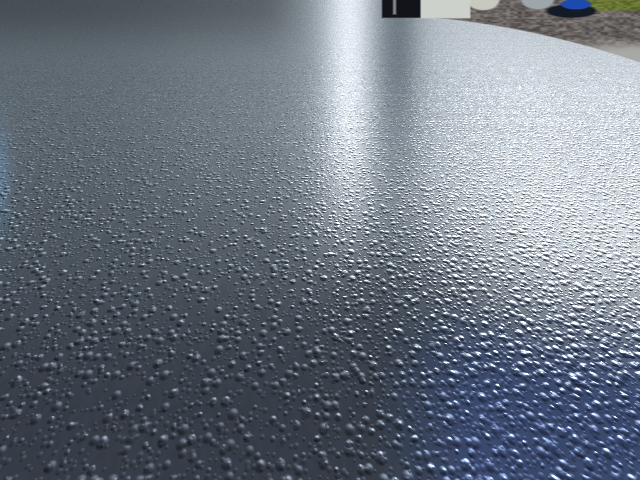
Write a WebGL 2 fragment shader that draws this texture.

```glsl
#version 300 es
precision highp float;
uniform vec2 u_resolution;
out vec4 fragColor;

vec2 hash2(vec2 p) {
  vec3 a = fract(p.xyx * vec3(.1031, .1030, .0973));
  a += dot(a, a.yzx + 33.33);
  return fract((a.xx + a.yz) * a.zy);
}

float noise(vec2 p) {
  vec2 i = floor(p), f = fract(p);
  f = f * f * (3. - 2. * f);
  return mix(mix(hash2(i).x, hash2(i + vec2(1, 0)).x, f.x),
             mix(hash2(i + vec2(0, 1)).x, hash2(i + 1.).x, f.x), f.y);
}

float bell(float x, float center, float width) {
  float d = (x - center) / width;
  return exp(-d * d);
}

float box(vec2 p, vec2 lo, vec2 hi) {
  vec2 d = abs(p - .5 * (lo + hi)) - .5 * (hi - lo);
  float e = 1. / u_resolution.y;
  return 1. - smoothstep(-e, e, max(d.x, d.y));
}

float ellipse(vec2 p, vec2 center, vec2 radius) {
  return 1. - smoothstep(.85, 1.1, length((p - center) / radius));
}

// Slope of scattered round droplets on the floor plane
vec2 dropletSlope(vec2 q, float density) {
  vec2 cell = floor(q), slope = vec2(0);
  for (int j = -1; j <= 1; j++)
    for (int i = -1; i <= 1; i++) {
      vec2 id = cell + vec2(i, j), r = hash2(id);
      vec2 d = q - id - .15 - .7 * r;
      float size = mix(.25, .62, fract(r.x * 17.3 + r.y * 5.1));
      float rise = max(0., 1. - dot(d, d) / (size * size));
      slope -= 3. * d / size * rise * step(fract(r.y * 23.7 + r.x * 3.), density);
    }
  return slope;
}

// Smooth reflected light over the floor
vec3 sheen(vec2 p) {
  float x = p.x, y = p.y;
  vec3 c = mix(vec3(.215, .24, .28), vec3(.37, .41, .44), smoothstep(.1, .82, y));
  c += .09 * bell(x, .43, .2) * smoothstep(.25, .75, y);
  c *= 1. - .25 * smoothstep(.86, 1., y) * (1. - smoothstep(.4, .52, x));
  c += vec3(.05, .13, .2) * bell(x, -.01, .025) * bell(y, .63, .1);

  // Blue reflection in the near right corner
  float blue = smoothstep(.56, .76, x) * (1. - smoothstep(.2, .42, y));
  c = mix(c, vec3(.23, .29, .44), blue * .9);

  // Broad daylight on the right
  float low = .31 - .22 * (x - .65);
  float day = smoothstep(.57, .87, x + .06 * (y - .5)) * smoothstep(low - .09, low + .3, y);
  c = mix(c, vec3(.82, .85, .88), day * (1. - .22 * smoothstep(.8, 1., y)));
  c += .15 * bell(x, .68, .1) * smoothstep(.3, .65, y);

  // Bright doorway streak and the dark post beside it
  float streak = bell(x, .547, .042) * smoothstep(.38, .8, y);
  c = mix(c, vec3(.86, .89, .92), streak * .8);
  c += .12 * bell(x, .53, .08) * smoothstep(.3, .65, y);
  c = mix(c, vec3(.4, .44, .48), .75 * bell(x, .622, .03) * smoothstep(.5, .92, y));
  return c;
}

// Yard and objects beyond the floor edge
vec3 yard(vec2 p) {
  float grain = noise(p * vec2(170, 320)) * .6 + noise(p * vec2(60, 130)) * .4;
  vec3 c = vec3(.43, .41, .4) * (.55 + .8 * grain);
  float strip = smoothstep(.86, .96, p.x) * (1. - smoothstep(.89, .925, p.y));
  c = mix(c, vec3(.66, .66, .65), strip);
  c = mix(c, vec3(.4, .45, .2) * (.7 + .6 * grain), box(p, vec2(.9, .978), vec2(1.1)));
  c = mix(c, vec3(.78, .79, .75), ellipse(p, vec2(.755, 1.), vec2(.026, .022)));
  c = mix(c, vec3(.62, .65, .67), ellipse(p, vec2(.84, 1.), vec2(.026, .02)));
  c = mix(c, vec3(.08, .1, .15), ellipse(p, vec2(.893, .977), vec2(.04, .014)));
  c = mix(c, vec3(.12, .29, .68), ellipse(p, vec2(.9, .991), vec2(.024, .011)));
  return c;
}

void main() {
  vec2 uv = gl_FragCoord.xy / u_resolution;
  float aspect = u_resolution.x / u_resolution.y;

  // Perspective floor coordinates
  float depth = 1. / (1.13 - uv.y);
  vec2 ground = vec2((uv.x - .5) * aspect * depth, depth * .9) + 20.;
  float density = mix(.48, .9, smoothstep(.35, .8, uv.x));
  vec2 slope = dropletSlope(ground * 46., density)
             + .6 * dropletSlope(ground * 79. + 7.3, density);
  slope *= mix(1., .12, smoothstep(.5, .97, uv.y));
  float lit = clamp(-slope.y - .35 * slope.x, -1.6, 1.6);

  // Droplets bend the reflection and catch light
  vec3 color = sheen(uv + vec2(-.014 * slope.x, .1 * lit));
  float gloss = .1 + .16 * smoothstep(.4, .75, uv.x);
  color *= 1. + .3 * lit;
  color += gloss * pow(max(lit, 0.), 2.) * vec3(.9, .97, 1.);
  color *= .96 + .08 * noise(ground * vec2(110, 60));

  // Far floor edge, post and wall block
  float t = max(uv.x - .655, 0.);
  float edge = .966 - .1 * t - .52 * t * t;
  float beyond = smoothstep(-.002, .002, uv.y - edge) * smoothstep(.652, .656, uv.x);
  color = mix(color, yard(uv), beyond);
  color = mix(color, vec3(.8, .82, .8), box(uv, vec2(.655, .962), vec2(.735, 1.1)));
  color = mix(color, vec3(.07, .08, .1), box(uv, vec2(.597, .963), vec2(.657, 1.1)));
  color = mix(color, vec3(.5, .53, .56), box(uv, vec2(.614, .97), vec2(.619, 1.1)));
  fragColor = vec4(clamp(color, 0., 1.), 1.);
}
```
